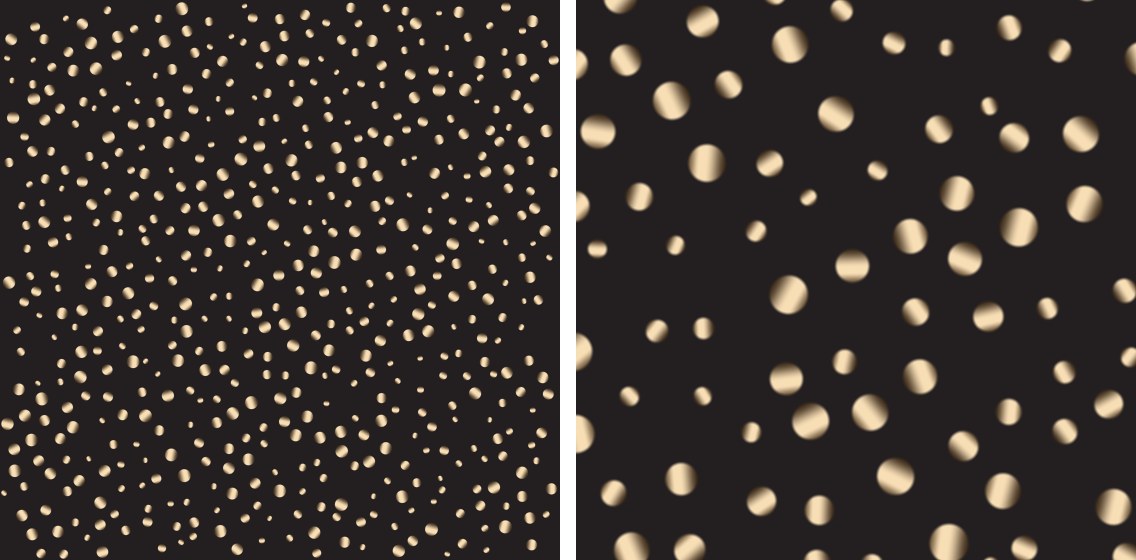
Left, the full canvas; right, a detail of the centre.
Reproduce this pattern procedurally as a WebGL 2 fragment shader.

```glsl
#version 300 es
precision highp float;

// Scattered gold beads on a near-black ground.
// Each cell of a turned, gently bent grid holds one jittered disc of random size,
// shaded by a metallic gradient (brown, cream, bronze) in its own direction.

uniform vec2 u_resolution;
out vec4 fragColor;

const float DENSITY = 24.0;      // grid cells per canvas side
const float GRID_ANGLE = 0.42;
const float MIN_RADIUS = 0.0046;
const float MAX_RADIUS = 0.0116;
const float EDGE_SOFTNESS = 0.0013;
const float BORDER_GAP = 0.002;

const vec3 GROUND = vec3(0.137, 0.122, 0.125);
const vec3 BROWN  = vec3(0.25, 0.18, 0.11);
const vec3 BRONZE = vec3(0.44, 0.35, 0.24);
const vec3 CREAM  = vec3(0.97, 0.87, 0.71);

float hash(vec2 p, float seed) {
    return fract(sin(dot(p, vec2(127.1, 311.7)) + seed * 74.7) * 43758.5453);
}

mat2 rotation(float angle) {
    float c = cos(angle), s = sin(angle);
    return mat2(c, s, -s, c);
}

// Slow shift of the bead centres that hides the grid rows
vec2 bend(vec2 p) {
    return 0.25 * sin(p.yx + vec2(0.7, 2.1));
}

float beadRadius(vec2 cell) {
    return mix(MIN_RADIUS, MAX_RADIUS, hash(cell, 1.0));
}

// Bead centre in canvas units; small beads wander further in their cell
vec2 beadCentre(vec2 cell, float radius, mat2 turn) {
    vec2 jitter = 2.0 * vec2(hash(cell, 2.0), hash(cell, 3.0)) - 1.0;
    float reach = 0.47 - radius * DENSITY;
    vec2 middle = cell + 0.5;
    return turn * (middle + jitter * reach + bend(middle)) / DENSITY;
}

// Gradient across a bead, from -1 (dark rim) to 1 (bronze rim)
vec3 goldGradient(float t) {
    vec3 rising = mix(BROWN, CREAM, smoothstep(-1.05, 0.1, t));
    return mix(rising, BRONZE, smoothstep(0.4, 1.05, t));
}

// Coverage of a disc, zero for discs that would cross the canvas border
float beadMask(vec2 offset, vec2 centre, float radius, vec2 extent, float softness) {
    vec2 toBorder = min(centre, extent - centre);
    float inside = step(radius + BORDER_GAP, min(toBorder.x, toBorder.y));
    return inside * (1.0 - smoothstep(-softness, softness, length(offset) - radius));
}

vec3 beads(vec2 uv, vec2 extent, float softness) {
    mat2 turn = rotation(GRID_ANGLE);
    vec2 home = floor(uv * turn * DENSITY);
    vec3 colour = GROUND;
    for (int y = -1; y <= 1; y++) {
        for (int x = -1; x <= 1; x++) {
            vec2 cell = home + vec2(x, y);
            float radius = beadRadius(cell);
            vec2 centre = beadCentre(cell, radius, turn);
            vec2 offset = uv - centre;

            // Light mostly runs downwards, with a wide spread
            float angle = -1.57 + 5.0 * (hash(cell, 4.0) - 0.5);
            float along = dot(offset, vec2(cos(angle), sin(angle))) / radius;

            float mask = beadMask(offset, centre, radius, extent, softness);
            colour = mix(colour, goldGradient(along), mask);
        }
    }
    return colour;
}

void main() {
    float side = min(u_resolution.x, u_resolution.y);
    vec2 uv = gl_FragCoord.xy / side;
    float softness = max(EDGE_SOFTNESS, 0.6 / side);
    fragColor = vec4(beads(uv, u_resolution / side, softness), 1.0);
}
```
